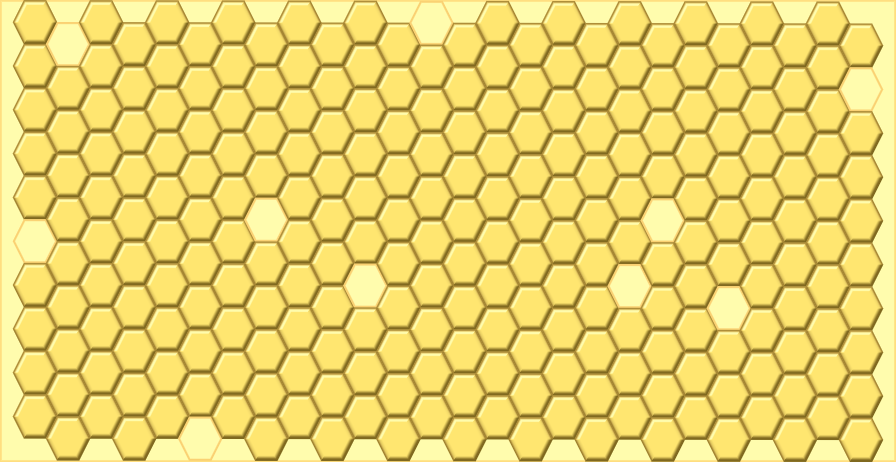
A Shadertoy shader for this pattern:

```glsl
const vec2 GRID = vec2(26.0, 10.0);  // columns, rows
const float ROW_PITCH = 1.326;       // in column pitches
const vec3 CREAM = vec3(1.0, 0.99, 0.68);
const vec3 HONEY = vec3(1.0, 0.90, 0.44);
const vec3 AMBER = vec3(0.66, 0.53, 0.20);
const vec3 SHADOW = vec3(0.50, 0.41, 0.12);

vec2 hash22(vec2 p) {
    vec3 q = fract(p.xyx * vec3(0.1031, 0.1030, 0.0973));
    q += dot(q, q.yzx + 33.33);
    return fract((q.xx + q.yz) * q.zy);
}

// One open cell at a random place in each block of about 5 x 5 cells
bool isOpen(vec2 cell) {
    vec2 size = vec2(5.2, 5.0);
    vec2 block = floor((cell + 0.5) / size);
    vec2 pick = floor(block * size + 0.5) + floor(hash22(block + 7.0) * 5.0);
    return all(lessThan(abs(cell - pick), vec2(0.5)));
}

// Inner distance to the hexagon edge (x) and the outward edge normal (yz)
vec3 hexEdge(vec2 v) {
    vec2 slant = vec2(0.8935, 0.449);
    float side = 0.596 - dot(abs(v), slant);
    float flatSide = 0.5 * ROW_PITCH - abs(v.y);
    vec2 sideNormal = slant * vec2(sign(v.x), clamp(v.y / 0.03, -1.0, 1.0));
    float miter = smoothstep(-0.02, 0.02, flatSide - side);
    return vec3(min(side, flatSide), mix(vec2(0.0, sign(v.y)), sideNormal, miter));
}

// Bevelled wax cap with a dark seam, lit from the upper left
vec3 capColor(float d, vec2 normal) {
    float light = dot(normal, vec2(-0.40, -0.92));
    float lit = smoothstep(0.0, 0.8, light) * (1.0 - smoothstep(0.11, 0.16, d));
    float shade = clamp(0.2 - 1.1 * light, 0.0, 1.0) * (1.0 - smoothstep(0.03, 0.17, d));
    vec3 color = mix(HONEY, CREAM, lit);
    color = mix(color, vec3(0.89, 0.76, 0.38), 0.8 * (1.0 - smoothstep(0.04, 0.09, d)));
    color = mix(color, AMBER, 0.9 * (1.0 - smoothstep(0.015, 0.06, d)));
    return mix(color, SHADOW, shade);
}

vec3 openColor(float d) {
    vec3 rim = vec3(0.98, 0.82, 0.45);
    return mix(rim, CREAM, smoothstep(0.03, 0.08, d));
}

void mainImage(out vec4 fragColor, in vec2 fragCoord) {
    // One unit is a column pitch; y points down
    float px = 27.12 / iResolution.x;
    vec2 size = iResolution.xy * px;
    vec2 p = vec2(fragCoord.x, iResolution.y - fragCoord.y) * px;

    // Pale ground with a thin frame
    vec2 inset = min(p, size - p);
    float frame = smoothstep(0.03, 0.08, min(inset.x, inset.y));
    vec3 color = mix(vec3(1.0, 0.87, 0.50), CREAM, frame);

    // Nearest cells of the slightly tilted comb
    vec2 q = p - vec2(1.06, 0.67 + 0.0018 * p.x);
    for (int i = 0; i < 2; i++) {
        for (int j = 0; j < 2; j++) {
            float column = floor(q.x) + float(i);
            float stagger = 0.5 * mod(column, 2.0);
            float row = floor(q.y / ROW_PITCH - stagger) + float(j);
            vec2 cell = vec2(column, row);
            if (any(lessThan(cell, vec2(0.0))) || any(greaterThanEqual(cell, GRID))) continue;

            vec3 edge = hexEdge(q - vec2(column, (row + stagger) * ROW_PITCH));
            float cover = clamp(edge.x / px + 0.75, 0.0, 1.0);
            float d = max(edge.x, 0.0);
            vec3 fill = isOpen(cell) ? openColor(d) : capColor(d, edge.yz);
            color = mix(color, fill, cover);
        }
    }
    fragColor = vec4(color, 1.0);
}
```
